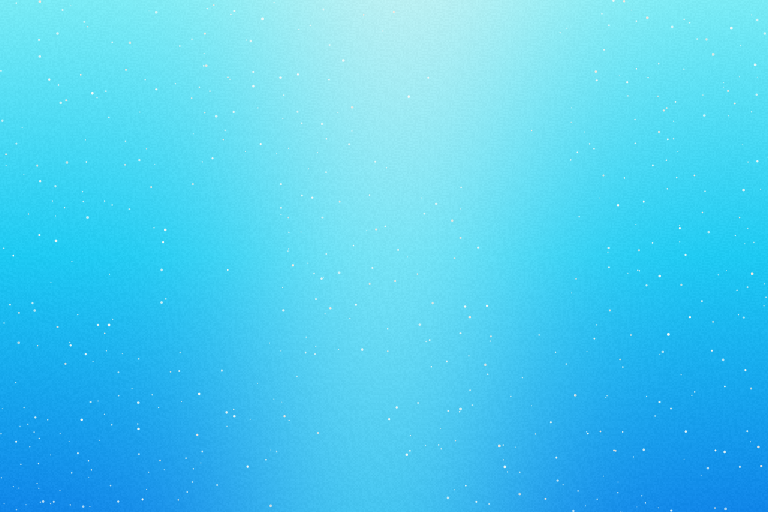
This background is drawn by a WebGL 1 fragment shader. Its source:

```glsl
precision highp float;

uniform vec2 u_resolution;

// Water colours, from the bottom edge to the top
const vec3 SIDE_LOW = vec3(0.06, 0.52, 0.91);
const vec3 SIDE_MID = vec3(0.11, 0.79, 0.95);
const vec3 SIDE_HIGH = vec3(0.47, 0.92, 0.96);
const vec3 BEAM_LOW = vec3(0.27, 0.77, 0.94);
const vec3 BEAM_MID = vec3(0.46, 0.89, 0.96);
const vec3 BEAM_HIGH = vec3(0.73, 0.94, 0.95);
const vec3 SPECK_COLOR = vec3(0.97, 0.98, 0.97);
const vec3 SPECK_WARM = vec3(0.98, 0.91, 0.87);

// Beam centre and half width, as shares of the canvas width
const float BEAM_X_LOW = 0.49;
const float BEAM_X_HIGH = 0.53;
const float BEAM_WIDTH = 0.23;

// Specks and grain, in units of the canvas height
const float SPECK_CELLS = 20.0;
const float FINE_CELLS = 42.0;
const float SPECK_RADIUS = 0.0026;
const float FINE_RADIUS = 0.0015;
const float SPECK_FILL = 0.64;
const float FINE_FILL = 0.12;
const float FINE_CORNER_FILL = 0.35;
const float GRAIN_CELLS = 342.0;
const float GRAIN_STRENGTH = 0.03;

float hash(vec2 p) {
  return fract(sin(dot(p, vec2(127.1, 311.7))) * 43758.5);
}

vec3 verticalRamp(vec3 low, vec3 mid, vec3 high, float y) {
  return y < 0.5 ? mix(low, mid, y * 2.0) : mix(mid, high, y * 2.0 - 1.0);
}

// Soft oval: 1 at its centre, 0 outside
float oval(vec2 uv, vec2 center, vec2 radius) {
  return 1.0 - smoothstep(0.7, 1.1, length((uv - center) / radius));
}

// Share of specks kept, lowered inside the calm lanes
float speckDensity(vec2 uv) {
  float calm = oval(uv, vec2(0.45, 0.08), vec2(0.09, 0.26));
  calm = max(calm, oval(uv, vec2(0.68, 0.70), vec2(0.06, 0.48)));
  calm = max(calm, oval(uv, vec2(0.29, 0.48), vec2(0.08, 0.24)));
  calm = max(calm, oval(uv, vec2(0.58, 0.86), vec2(0.10, 0.24)));
  return 1.0 - 0.95 * calm;
}

// Cellular scatter: coverage in x, warmth in y
vec2 specks(vec2 p, float aspect, float cells, float radius, float fill, float cornerFill) {
  float pixel = 1.0 / u_resolution.y;
  vec2 home = floor(p * cells);
  vec2 result = vec2(0.0);
  for (int j = -1; j <= 1; j++) {
    for (int i = -1; i <= 1; i++) {
      vec2 cell = home + vec2(float(i), float(j));
      vec2 jitter = vec2(hash(cell + cells), hash(cell + cells + 37.4));
      vec2 center = (cell + jitter) / cells;
      vec2 centerUv = center / vec2(aspect, 1.0);
      float corner = oval(centerUv, vec2(0.04, 0.08), vec2(0.12, 0.16));
      float chance = mix(fill, cornerFill, corner) * speckDensity(centerUv);
      float size = radius * mix(0.45, 1.0, hash(cell + 71.3));
      float dist = length(p - center);
      float dot_ = 1.0 - smoothstep(size - 0.6 * pixel, size + 0.6 * pixel, dist);
      dot_ *= step(hash(cell + 13.7), chance) * mix(0.65, 1.0, hash(cell + 5.9));
      if (dot_ > result.x) result = vec2(dot_, step(0.7, hash(cell + 91.2)));
    }
  }
  return result;
}

void main() {
  vec2 uv = gl_FragCoord.xy / u_resolution;
  float aspect = u_resolution.x / u_resolution.y;
  vec2 p = vec2(uv.x * aspect, uv.y);

  // Deep sides and the pale central beam
  vec3 side = verticalRamp(SIDE_LOW, SIDE_MID, SIDE_HIGH, uv.y);
  vec3 light = verticalRamp(BEAM_LOW, BEAM_MID, BEAM_HIGH, uv.y);
  float offset = (uv.x - mix(BEAM_X_LOW, BEAM_X_HIGH, uv.y)) / BEAM_WIDTH;
  vec3 color = mix(side, light, exp(-offset * offset));

  // Fine grain
  float grain = hash(floor(p * GRAIN_CELLS)) - 0.5;
  color += grain * GRAIN_STRENGTH;

  // Floating specks in two sizes
  vec2 large = specks(p, aspect, SPECK_CELLS, SPECK_RADIUS, SPECK_FILL, 0.2);
  vec2 fine = specks(p, aspect, FINE_CELLS, FINE_RADIUS, FINE_FILL, FINE_CORNER_FILL);
  color = mix(color, SPECK_COLOR, fine.x * 0.8);
  color = mix(color, mix(SPECK_COLOR, SPECK_WARM, large.y), large.x);

  gl_FragColor = vec4(clamp(color, 0.0, 1.0), 1.0);
}
```
